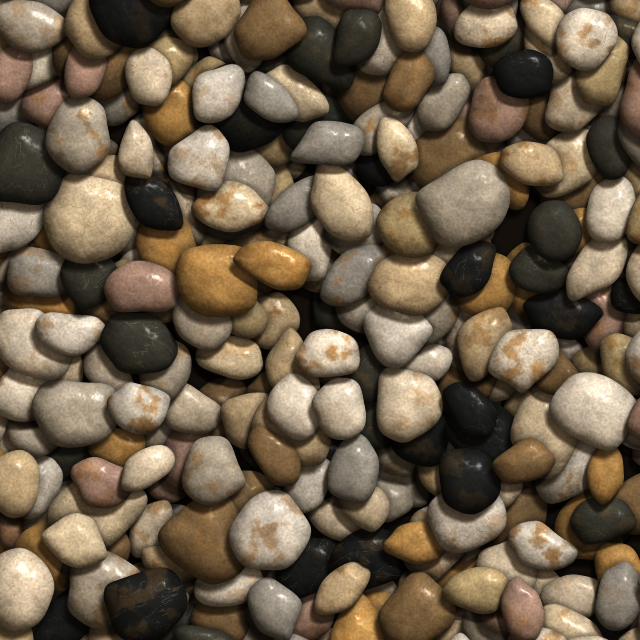
Reproduce this texture procedurally as a WebGL 2 fragment shader.

```glsl
#version 300 es
precision highp float;
// Draws a bed of polished, multicoloured river pebbles piled in sunlight.
uniform vec2 u_resolution;
out vec4 fragColor;

const int LAYERS = 4;
const float CELL = 0.1;
const vec3 LIGHT = vec3(0.30, 0.58, 0.757);
const vec3 RUST = vec3(0.55, 0.38, 0.18);
const vec3 PALETTE[13] = vec3[13](
  vec3(0.83, 0.80, 0.75), vec3(0.81, 0.76, 0.68), vec3(0.79, 0.77, 0.74),
  vec3(0.80, 0.74, 0.63), vec3(0.73, 0.65, 0.52), vec3(0.67, 0.60, 0.45),
  vec3(0.55, 0.54, 0.52), vec3(0.65, 0.62, 0.57), vec3(0.10, 0.105, 0.105),
  vec3(0.20, 0.20, 0.175), vec3(0.47, 0.38, 0.26), vec3(0.68, 0.53, 0.31),
  vec3(0.62, 0.51, 0.46));

struct Pebble { vec2 center; vec2 radii; float angle; vec3 seed; };

vec3 hash3(vec2 p) {
  vec3 h = fract(p.xyx * vec3(0.1031, 0.1030, 0.0973));
  h += dot(h, h.yxz + 33.33);
  return fract((h.xxy + h.yzz) * h.zyx);
}

float noise(vec2 p) {
  vec2 i = floor(p), f = fract(p);
  f = f * f * (3.0 - 2.0 * f);
  float low = mix(hash3(i).x, hash3(i + vec2(1, 0)).x, f.x);
  float high = mix(hash3(i + vec2(0, 1)).x, hash3(i + vec2(1, 1)).x, f.x);
  return mix(low, high, f.y);
}

float fbm(vec2 p) {
  float sum = 0.0, amp = 0.53;
  for (int i = 0; i < 4; i++, amp *= 0.5) {
    sum += amp * noise(p);
    p = mat2(1.6, 1.2, -1.2, 1.6) * p + 7.3;
  }
  return sum;
}

float smoothMax(float a, float b, float k) {
  float h = max(k - abs(a - b), 0.0) / k;
  return max(a, b) + 0.25 * k * h * h;
}

vec2 rotate(vec2 p, float a) {
  return vec2(cos(a) * p.x + sin(a) * p.y, cos(a) * p.y - sin(a) * p.x);
}

Pebble makePebble(vec2 cell, float layer) {
  vec3 place = hash3(cell + layer * 37.0 + 113.0);
  vec3 size = hash3(cell + layer * 53.0 + 271.0);
  vec2 radii = mix(0.050, 0.080, size.x * size.x) * vec2(1.0, mix(0.58, 0.95, size.y));
  vec2 center = (cell + 0.5 + 0.56 * (place.xy - 0.5)) * CELL;
  return Pebble(center, radii, size.z * 6.283, hash3(cell + layer * 71.0 + 419.0));
}

// Outline measure: 0 near the middle, 1 on the rim.
float outline(vec2 p, Pebble s) {
  vec2 q = rotate(p - s.center, s.angle) / s.radii;
  float d = length(q);
  for (int i = 0; i < 3; i++) {
    vec3 h = hash3(s.seed.xy * 91.0 + float(i) * 17.0);
    float a = 2.09 * float(i) + 1.6 * h.x;
    d = smoothMax(d, dot(q, vec2(cos(a), sin(a))) / mix(0.74, 1.1, h.y), 0.25);
  }
  return d * (1.0 + 0.22 * (noise(q * 1.4 + s.seed.yz * 60.0) - 0.5));
}

// Mineral colour with mottling, rust stains, veins and grain.
vec3 mineral(vec2 q, vec3 seed) {
  vec3 base = PALETTE[int(seed.x * 12.99)];
  float pale = smoothstep(0.3, 0.75, base.g);
  vec2 stretch = mix(vec2(1.0), vec2(0.35, 1.7), seed.y * (1.0 - 0.6 * pale));
  float cloud = fbm(q * stretch * 32.0 + seed.yz * 80.0);
  float patches = fbm(q * 42.0 + seed.zx * 70.0);
  vec3 col = base * (0.80 + 0.40 * cloud);
  float stain = smoothstep(0.50, 0.72, patches) * smoothstep(0.2, 0.9, seed.z);
  col = mix(col, RUST * (0.5 + cloud), stain * mix(0.2, 0.7, pale));
  float vein = 1.0 - smoothstep(0.0, 0.018, abs(cloud - 0.5));
  col = mix(col, mix(vec3(0.46, 0.45, 0.42), RUST, pale), vein * 0.32 * seed.y);
  return col * (0.92 + 0.16 * noise(q * 360.0));
}

// Domed surface under warm ambient light, sun and a glossy highlight.
vec3 shadePebble(vec2 p, float d, Pebble s) {
  vec2 e = vec2(0.002, 0.0);
  vec2 slope = vec2(outline(p + e, s) - outline(p - e, s),
                    outline(p + e.yx, s) - outline(p - e.yx, s));
  vec2 q = rotate(p - s.center, s.angle);
  vec2 b = q * 45.0 + s.seed.xy * 40.0;
  float here = fbm(b);
  vec2 bump = vec2(fbm(b + vec2(0.15, 0.0)), fbm(b + vec2(0.0, 0.15))) - here;
  vec2 lean = slope / max(length(slope), 0.0001) * d * d - rotate(bump, -s.angle) * 0.8;
  vec3 n = normalize(vec3(lean, sqrt(max(1.0 - d * d, 0.0)) + 0.2));
  float facing = max(dot(n, normalize(LIGHT + vec3(0, 0, 1))), 0.0);
  vec3 ambient = vec3(0.45, 0.40, 0.33) * (0.45 + 0.55 * n.z);
  vec3 sun = vec3(0.75, 0.75, 0.75) * max(dot(n, LIGHT), 0.0);
  float gloss = 0.42 * pow(facing, 180.0) * smoothstep(0.38, 0.6, here);
  return mineral(q, s.seed) * (ambient + sun) + gloss + 0.05 * pow(facing, 16.0);
}

void main() {
  vec2 p = gl_FragCoord.xy / u_resolution.y;
  float edge = max(1.0 / u_resolution.y, 0.0012);
  vec3 col = vec3(0.08, 0.06, 0.045);
  // Paint from the bottom of the pile upward; each pebble shades those below.
  for (int i = 0; i < LAYERS * 9; i++) {
    float level = float(i / 9);
    vec2 lp = p + vec2(0.037, 0.061) * level;
    vec2 cell = floor(lp / CELL) + vec2(i % 3, (i % 9) / 3) - 1.0;
    if (hash3(cell + level * 29.0 + 577.0).z > 0.86) continue;
    Pebble s = makePebble(cell, level);
    float d = outline(lp, s);
    float shadow = 1.0 - smoothstep(0.90, 1.06, outline(lp + LIGHT.xy * 0.024, s));
    float contact = 1.0 - smoothstep(0.95, 1.22, d);
    col *= (1.0 - vec3(0.60, 0.63, 0.67) * shadow) * (1.0 - 0.30 * contact);
    float cover = clamp(0.5 - (d - 1.0) * s.radii.y / edge, 0.0, 1.0);
    float depthLight = mix(0.76, 1.0, level / float(LAYERS - 1));
    if (cover > 0.0) col = mix(col, shadePebble(lp, d, s) * depthLight, cover);
  }
  fragColor = vec4(min(col, 1.0), 1.0);
}
```
